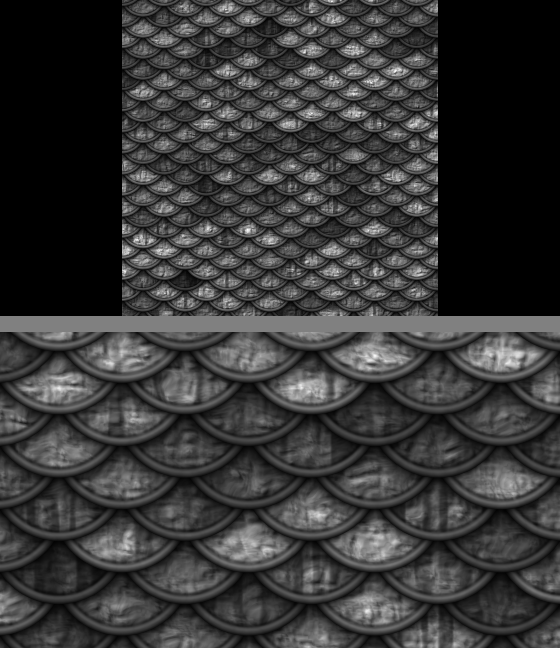
Top: the whole. Bottom: its middle third, enlarged.
Give the GLSL for this pattern, as a WebGL 1 fragment shader.

```glsl
precision highp float;
// Overlapping grey scales, like worn slate or hide, in a square panel between
// black margins. Each pixel stacks the few rows that reach it, lower rows first;
// circular arcs give the rim, groove and shadow, wrapped hashes give the wear.

uniform vec2 u_resolution;

#define ACROSS 7.5        // scales across the panel
#define ROWS 30.0         // rows down the panel, even so that it tiles
#define FIRST_ROW 0.097   // height of the lowest full arc, in scale widths
#define RADIUS 0.56       // arc radius, in scale widths
#define RIM 0.068         // width of the raised rim
#define SHADOW 0.75       // strength of the shadow under each scale
#define SHADOW_REACH 0.05
#define TONE_DARK 0.20
#define TONE_LIGHT 0.64
#define RELIEF 1.1        // depth of the wrinkles
#define STREAKS 0.45      // strength of the vertical stains

float hash(vec2 p) {
    vec3 q = fract(p.xyx * 0.1031);
    q += dot(q, q.yzx + 33.33);
    return fract((q.x + q.y) * q.z);
}

// Value noise that repeats vertically after a whole number of cells
float noise(vec2 p, float period) {
    vec2 cell = floor(p);
    vec2 f = fract(p);
    f = f * f * (3.0 - 2.0 * f);
    float y0 = mod(cell.y, period);
    float y1 = mod(cell.y + 1.0, period);
    float low = mix(hash(vec2(cell.x, y0)), hash(vec2(cell.x + 1.0, y0)), f.x);
    float high = mix(hash(vec2(cell.x, y1)), hash(vec2(cell.x + 1.0, y1)), f.x);
    return mix(low, high, f.y);
}

// Folded noise gives creases
float wrinkles(vec2 p) {
    float sum = 0.0;
    float weight = 0.5;
    p += 0.6 * noise(p * 0.7, 512.0);
    for (int i = 0; i < 3; i++) {
        sum += weight * abs(2.0 * noise(p, 512.0) - 1.0);
        p = p * 1.9 + vec2(13.7, 5.3);
        weight *= 0.55;
    }
    return sum;
}

float bell(float x) {
    return exp(-x * x);
}

// Distance inside the arc; the sides run straight up above its centre
float scaleDistance(vec2 local) {
    return RADIUS - length(vec2(local.x, min(local.y - RADIUS, 0.0)));
}

float scaleShade(vec2 local, float d, vec2 id) {
    // Tone of this scale, partly shared with its neighbours
    float cluster = noise(id * vec2(0.7, 1.0 / 3.0), ROWS / 3.0);
    float tone = mix(TONE_DARK, TONE_LIGHT, 0.6 * hash(id + 3.0) + 0.4 * cluster);
    tone *= mix(1.0, 0.55, step(0.88, hash(id + 17.0)));

    // Wrinkled body, lit from the upper left
    vec2 offset = 60.0 * vec2(hash(id + 41.0), hash(id + 73.0));
    vec2 grain = local * vec2(8.0, 10.0) + offset;
    vec2 toLight = vec2(-0.12, 0.16);
    float crease = wrinkles(grain);
    float relief = wrinkles(grain - toLight) - wrinkles(grain + toLight);
    vec2 fromSheen = (local - vec2(0.0, 0.21)) * vec2(2.8, 5.5);
    float sheen = exp(-dot(fromSheen, fromSheen));
    float body = tone * (0.62 + 0.5 * sheen) * (1.0 + RELIEF * relief);
    body += 0.5 * tone * sheen * smoothstep(0.42, 0.75, crease);

    // Stains running down some of the scales
    float stain = noise(local * vec2(15.0, 2.0) + offset, 512.0);
    float stained = smoothstep(0.55, 0.9, hash(id + 97.0));
    body *= 1.0 - STREAKS * stained * smoothstep(0.4, 0.8, stain);

    // Raised rim with a lit ridge and an inner groove
    float rim = mix(0.19, 0.32, smoothstep(0.0, RIM, d)) * (0.6 + tone);
    rim *= 0.9 + 0.25 * crease;
    float shade = mix(rim, body, smoothstep(RIM - 0.012, RIM + 0.012, d));
    shade += 0.22 * tone * bell((d - 0.65 * RIM) / 0.016);
    shade *= 1.0 - 0.45 * bell((d - 1.12 * RIM) / 0.016);
    return shade * smoothstep(-0.015, 0.025, d);
}

void main() {
    vec2 p = gl_FragCoord.xy / u_resolution.y;
    p.x -= 0.5 * u_resolution.x / u_resolution.y;
    vec2 q = vec2(p.x + 0.5, p.y) * ACROSS;
    float pixel = ACROSS / u_resolution.y;
    float rowStep = ACROSS / ROWS;
    float baseRow = floor((q.y - FIRST_ROW) / rowStep);

    // Stack the rows from the deepest to the one just above
    float shade = 0.0;
    for (int i = 0; i < 4; i++) {
        float row = baseRow - 2.0 + float(i);
        float x = q.x + 0.5 * mod(row, 2.0);
        vec2 local = vec2(fract(x) - 0.5, q.y - FIRST_ROW - row * rowStep);
        vec2 id = vec2(floor(x), mod(row, ROWS));
        float d = scaleDistance(local);
        shade *= 1.0 - SHADOW * exp(min(d, 0.0) / SHADOW_REACH);
        float cover = smoothstep(-0.6 * pixel, 0.6 * pixel, d);
        shade = mix(shade, scaleShade(local, d, id), cover);
    }

    // Black margins on both sides of the square panel
    float edge = 0.5 / u_resolution.y;
    shade *= 1.0 - smoothstep(0.5 - edge, 0.5 + edge, abs(p.x));
    gl_FragColor = vec4(vec3(clamp(shade, 0.0, 1.0)), 1.0);
}
```
